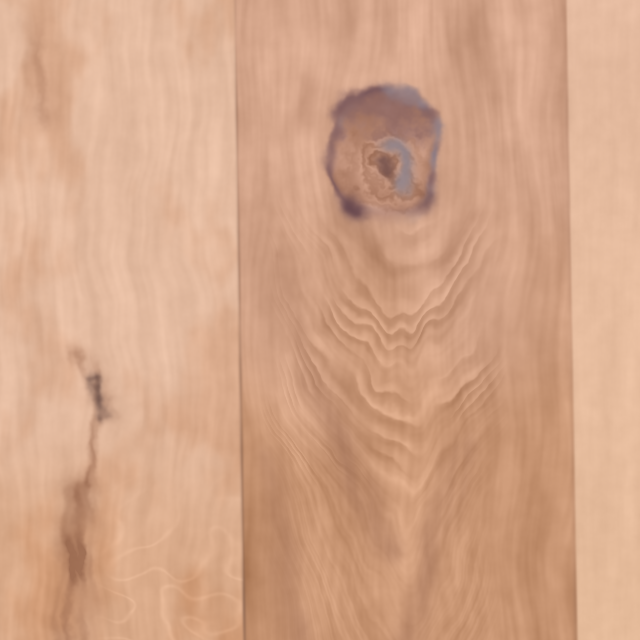
A Shadertoy shader for this texture:

```glsl
vec2 gradientAt(vec2 cell) {
    float a = 6.2832 * fract(sin(dot(cell, vec2(127.1, 311.7))) * 43758.5);
    return vec2(cos(a), sin(a));
}

float noise(vec2 p) {
    vec2 i = floor(p), f = p - i, e = vec2(1, 0);
    vec2 u = f * f * f * (f * (f * 6.0 - 15.0) + 10.0);
    float low = mix(dot(gradientAt(i), f), dot(gradientAt(i + e), f - e), u.x);
    float high = mix(dot(gradientAt(i + e.yx), f - e.yx), dot(gradientAt(i + 1.0), f - 1.0), u.x);
    return mix(low, high, u.y);
}

float fbm(vec2 p) {
    float sum = 0.0, amp = 1.0;
    for (int i = 0; i < 4; i++) {
        sum += amp * noise(p);
        p = p * 2.03 + 17.3;
        amp *= 0.5;
    }
    return sum;
}

vec2 warp(vec2 p, float scale) {
    return vec2(fbm(p * scale), fbm(p * scale + 9.0));
}

float bell(float x, float width) {
    return exp(-x * x / (width * width));
}

// Soft stroke from a to b
float stroke(vec2 p, vec2 a, vec2 b, float width) {
    vec2 ab = b - a;
    return bell(length(p - a - ab * clamp(dot(p - a, ab) / dot(ab, ab), 0.0, 1.0)), width);
}

vec3 paleBoard(vec2 p) {
    float bend = 0.03 * noise(p * vec2(5, 4)) + 0.008 * noise(p * 16.0);
    float x = p.x + bend;
    vec3 col = mix(vec3(0.85, 0.665, 0.535), vec3(0.895, 0.735, 0.63), smoothstep(0.12, 0.38, p.y + 2.0 * bend));
    col += 0.04 * fbm(vec2(x * 24.0, p.y * 3.5)) + 0.03 * noise(vec2(x * 90.0, p.y * 7.0));
    col -= vec3(0.04, 0.065, 0.08) * smoothstep(0.0, 0.5, fbm(p * vec2(7, 4) + 4.0));

    // Pale curls near the foot
    float curls = bell(noise(p * vec2(14, 22) + 31.0 + 40.0 * bend), 0.07);
    col += 0.035 * curls * smoothstep(0.3, 0.1, p.y) * smoothstep(0.14, 0.2, p.x);

    // Small split knot with its stained trail
    vec2 q = p + 0.015 * warp(p, 16.0);
    float stain = 0.85 * stroke(q, vec2(0.125, 0.23), vec2(0.12, 0.12), 0.022)
                + 0.6 * stroke(q, vec2(0.12, 0.12), vec2(0.115, 0), 0.026)
                + 0.5 * stroke(q, vec2(0.155, 0.35), vec2(0.14, 0.25), 0.01)
                + 0.5 * stroke(q, vec2(0.122, 0.45), vec2(0.16, 0.37), 0.016)
                + 0.3 * stroke(q, vec2(0.055, 0.96), vec2(0.07, 0.82), 0.02);
    stain *= 0.8 + noise(vec2(q.x * 70.0, q.y * 9.0));
    col = mix(col, vec3(0.6, 0.41, 0.31), clamp(stain, 0.0, 0.9));
    float split = stroke(q, vec2(0.142, 0.4), vec2(0.162, 0.36), 0.01);
    return mix(col, vec3(0.42, 0.31, 0.28), split * (0.6 + noise(p * 60.0)));
}

vec3 addKnot(vec3 col, vec2 p) {
    vec2 q = p - vec2(0.6, 0.76) + 0.014 * warp(p, 13.0);
    vec2 s = abs(q) / vec2(0.086, 0.102);
    float r = pow(pow(s.x, 2.5) + pow(s.y, 2.5), 0.4);
    float mottle = fbm(p * 22.0);
    float inside = smoothstep(1.1, 0.85, r);
    col = mix(col, vec3(0.72, 0.53, 0.44) + 0.15 * mottle, 0.85 * inside);
    col = mix(col, vec3(0.52, 0.37, 0.36), 0.75 * inside * smoothstep(0.01, 0.075, q.y + 0.05 * mottle));

    // Dark bark ring, open at the bottom
    float open = smoothstep(-0.07, -0.1, q.y) * smoothstep(0.055, 0.025, abs(q.x));
    float ring = bell(r - 0.96, 0.1 + 0.07 * mottle) * (1.0 - 0.85 * open) * (0.8 + 0.6 * noise(p * 31.0));
    vec3 bark = mix(vec3(0.46, 0.33, 0.35), vec3(0.54, 0.49, 0.54), smoothstep(-0.2, 0.4, noise(p * 24.0) + 2.0 * q.x));
    col = mix(col, bark, 0.82 * ring);
    float corners = stroke(q, vec2(-0.054, -0.08), vec2(-0.045, -0.092), 0.016)
                  + 0.6 * stroke(q, vec2(0.07, -0.07), vec2(0.06, -0.085), 0.013);
    col = mix(col, vec3(0.39, 0.27, 0.3), 0.8 * min(corners, 1.0));

    // Curled heart
    vec2 h = q - vec2(0.008, -0.022);
    float rh = length(h * vec2(1, 0.8));
    col -= 0.05 * sin(rh * 250.0 + 9.0 * mottle) * smoothstep(0.075, 0.02, rh);
    float arc = bell(rh - 0.029, 0.01) * smoothstep(-0.012, 0.015, h.x + 0.3 * h.y);
    col = mix(col, vec3(0.56, 0.52, 0.56), 0.8 * arc);
    return mix(col, vec3(0.42, 0.29, 0.28), 0.75 * stroke(h, vec2(-0.004, 0.008), vec2(0.002, -0.012), 0.009));
}

vec3 knottyBoard(vec2 p) {
    float wander = noise(p * vec2(6, 4));
    vec2 k = p - vec2(0.6, 0.76);
    vec3 col = mix(vec3(0.785, 0.585, 0.45), vec3(0.83, 0.645, 0.54), smoothstep(0.2, 0.7, p.y + 0.2 * wander));
    col += 0.075 * fbm(p * vec2(7, 4) + 12.0);

    // Vertical grain parting around the knot
    float x = p.x + 0.03 * wander - 0.02 * k.x / (0.06 + 9.0 * dot(k, k));
    float straight = fbm(vec2(x * 22.0, p.y * 2.8));

    // Nested arches below the knot, with a zigzag at the axis
    float dx = p.x - 0.63 + 0.03 * noise(p * 7.0 + 3.0);
    float d = sqrt(dx * dx + 0.0006);
    float zigzag = 0.011 * sin(dx * 105.0 + 5.0 * wander) * smoothstep(0.13, 0.04, d) * smoothstep(0.62, 0.45, p.y);
    float f = p.y - mix(2.6, 0.75, smoothstep(0.05, 0.55, p.y)) * d - 22.0 * d * d * d;
    f += zigzag + 0.016 * fbm(p * 17.0);
    float arches = noise(vec2(dx * 6.0, f * 24.0)) + 0.5 * noise(vec2(dx * 11.0, f * 62.0));
    float fold = fract(f * 23.0 + 1.5 * noise(vec2(dx * 5.0, f * 9.0)));
    float crease = smoothstep(0.0, 0.7, fold) * smoothstep(1.0, 0.8, fold) - 0.4;
    float inArch = smoothstep(0.72, 0.58, p.y) * smoothstep(0.23, 0.13, d + 0.03 * wander + 0.4 * max(dx, 0.0));
    crease *= inArch * smoothstep(0.2, 0.34, p.y) * smoothstep(-0.3, 0.25, noise(p * 11.0));
    col += 0.09 * mix(0.8 * straight, arches, 0.75 * inArch) - 0.1 * crease;
    col += 0.03 * noise(vec2(x * 110.0, p.y * 9.0));

    // Brown streaks sweeping to the foot
    vec2 q = p + 0.015 * warp(p, 9.0);
    float sweep = stroke(q, vec2(0.44, 0.6), vec2(0.49, 0.4), 0.014)
                + stroke(q, vec2(0.49, 0.4), vec2(0.6, 0.15), 0.022)
                + stroke(q, vec2(0.72, 0.3), vec2(0.64, 0), 0.022)
                + 0.8 * stroke(q, vec2(0.42, 0.28), vec2(0.46, 0), 0.022)
                + 0.5 * stroke(q, vec2(0.74, 0.66), vec2(0.7, 0.58), 0.02)
                + 0.6 * stroke(q, vec2(0.49, 0.86), vec2(0.48, 0.81), 0.025);
    col = mix(col, vec3(0.63, 0.44, 0.34), 0.5 * min(sweep, 1.0) * (0.9 + straight));
    return addKnot(col, p);
}

void mainImage(out vec4 fragColor, in vec2 fragCoord) {
    vec2 p = fragCoord / iResolution.xy;
    float left = p.x - 0.382 + 0.015 * p.y;
    float right = p.x - 0.902 + 0.017 * p.y;

    // Three boards
    vec3 col = mix(paleBoard(p), knottyBoard(p), smoothstep(-0.002, 0.002, left));
    vec3 plain = vec3(0.9, 0.735, 0.605 + 0.025 * p.y) + 0.03 * fbm(vec2(p.x * 28.0, p.y * 3.0));
    col = mix(col, plain, smoothstep(-0.003, 0.003, right)) + 0.018 * fbm(p * 35.0);

    // Seams
    float worn = (0.6 + 0.7 * noise(vec2(2, p.y * 9.0))) * (1.0 - 0.6 * p.y);
    float seams = 0.75 * bell(left, 0.003) + 0.25 * bell(right + 0.002, 0.004);
    fragColor = vec4(mix(col, vec3(0.5, 0.36, 0.29), worn * seams), 1);
}
```
